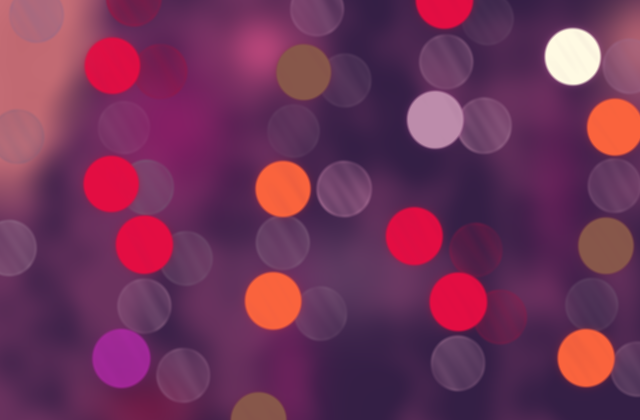
This background is drawn by a Shadertoy shader. Its source:

```glsl
// Night-time bokeh: crisp and ghostly light discs over a blurred plum backdrop.

const int VIVID_COUNT = 16;
const int GHOST_COUNT = 26;
const float DISC_RADIUS = 0.064;      // in canvas heights
const float RADIUS_SPREAD = 0.004;
const float EDGE_SOFTNESS = 0.0045;
const float JITTER = 0.03;
const vec2 SCATTER_STEP = vec2(0.7549, 0.5698);  // low-discrepancy sequence
const vec2 VIVID_START = vec2(0.895, 0.865);
const vec2 GHOST_START = vec2(0.18, 0.71);

const vec3 NIGHT = vec3(0.205, 0.120, 0.270);
const vec3 PLUM = vec3(0.420, 0.195, 0.370);
const vec3 WALL_PINK = vec3(0.770, 0.425, 0.460);
const vec3 MAGENTA_HAZE = vec3(0.600, 0.110, 0.420);
const vec3 ROSE = vec3(0.780, 0.290, 0.500);
const vec3 MAUVE = vec3(0.460, 0.290, 0.440);
const vec3 CRIMSON = vec3(0.600, 0.080, 0.260);
const vec3 CREAM = vec3(1.000, 0.980, 0.890);
const vec3 VIOLET = vec3(0.700, 0.160, 0.660);
const vec3 SLATE = vec3(0.420, 0.360, 0.440);
const vec3 LILAC = vec3(0.660, 0.430, 0.580);
const vec3 ORANGE = vec3(0.980, 0.390, 0.240);
const vec3 RED = vec3(0.890, 0.050, 0.260);
const vec3 BRONZE = vec3(0.530, 0.340, 0.290);
const vec3 PALE = vec3(0.740, 0.550, 0.670);
const vec3 LAMPS[6] = vec3[6](ORANGE, RED, BRONZE, RED, ORANGE, PALE);

vec2 hash2(vec2 p) {
    vec3 q = fract(p.xyx * vec3(0.1031, 0.1030, 0.0973));
    q += dot(q, q.yzx + 33.33);
    return fract((q.xx + q.yz) * q.zy);
}

float cornerSlope(vec2 cell, vec2 offset) {
    float angle = 6.2832 * hash2(cell).x;
    return dot(vec2(cos(angle), sin(angle)), offset);
}

float gradientNoise(vec2 p) {
    vec2 i = floor(p), f = fract(p);
    vec2 u = f * f * f * (f * (f * 6.0 - 15.0) + 10.0);
    vec2 e = vec2(1.0, 0.0);
    return mix(mix(cornerSlope(i, f), cornerSlope(i + e, f - e), u.x),
               mix(cornerSlope(i + e.yx, f - e.yx), cornerSlope(i + 1.0, f - 1.0), u.x), u.y);
}

float glow(vec2 uv, vec2 centre, vec2 size) {
    vec2 d = (uv - centre) / size;
    return exp(-dot(d, d));
}

// Out-of-focus scenery, in fractions of the canvas.
vec3 backdrop(vec2 uv) {
    float drift = gradientNoise(uv * vec2(6.0, 3.0) + 7.3)
                + 0.5 * gradientNoise(uv * vec2(13.0, 8.0) + 2.1);
    float leftBias = 0.30 * (1.0 - smoothstep(0.1, 0.55, uv.x));
    vec3 col = mix(NIGHT, PLUM, smoothstep(-0.35, 0.65, drift + leftBias));

    // Tinted haze and vertical streaks
    col = mix(col, MAUVE, 0.65 * glow(uv, vec2(0.51, 0.34), vec2(0.13, 0.12)));
    col = mix(col, MAGENTA_HAZE, 0.75 * glow(uv, vec2(0.27, 0.70), vec2(0.10, 0.18)));
    col = mix(col, MAGENTA_HAZE, 0.40 * glow(uv, vec2(0.45, 0.12), vec2(0.05, 0.32)));
    col = mix(col, MAGENTA_HAZE, 0.35 * glow(uv, vec2(0.87, 0.55), vec2(0.05, 0.22)));
    col = mix(col, CRIMSON, 0.50 * glow(uv, vec2(0.23, 0.02), vec2(0.08, 0.09)));
    col = mix(col, ROSE, 0.85 * glow(uv, vec2(0.41, 0.88), vec2(0.065, 0.10)));
    col = mix(col, WALL_PINK, 0.80 * glow(uv, vec2(1.0, 0.89), vec2(0.065, 0.12)));

    // Pink wall with a slanted, blurred border
    float border = mix(0.055, 0.145, smoothstep(0.5, 0.9, uv.y)) + 0.03 * drift;
    float wall = 1.0 - smoothstep(border - 0.05, border + 0.045, uv.x);
    wall *= smoothstep(0.43, 0.66, uv.y);
    return mix(col, WALL_PINK + 0.04 * drift, wall);
}

// Lays one lens disc with a brighter rim over the colour below.
vec3 addDisc(vec3 below, vec2 q, float radius, vec3 tint, float opacity, float rimGain, float streak) {
    float d = length(q * vec2(1.0, 0.98)) - radius;
    float cover = 1.0 - smoothstep(-EDGE_SOFTNESS, EDGE_SOFTNESS, d);
    float rim = smoothstep(-0.010, -0.001, d);
    float grain = gradientNoise(vec2(dot(q, vec2(0.85, 0.53)) * 42.0,
                                     dot(q, vec2(-0.53, 0.85)) * 5.0) + radius * 5000.0);
    float alpha = opacity * (1.0 + streak * grain) * (1.0 + rimGain * rim);
    return mix(below, tint, clamp(alpha * cover, 0.0, 1.0));
}

void mainImage(out vec4 fragColor, in vec2 fragCoord) {
    vec2 uv = fragCoord / iResolution.xy;
    vec2 aspect = vec2(iResolution.x / iResolution.y, 1.0);
    vec3 col = backdrop(uv);

    // Faint translucent ghosts
    for (int i = 0; i < GHOST_COUNT; i++) {
        vec2 h = hash2(vec2(float(i) + 3.0, 17.0));
        vec2 centre = fract(GHOST_START + float(i) * SCATTER_STEP) + JITTER * (h - 0.5);
        vec3 tint = i % 6 == 4 ? CRIMSON : mix(SLATE, LILAC, h.x);
        float radius = DISC_RADIUS + RADIUS_SPREAD * (h.y - 0.5);
        col = addDisc(col, (uv - centre) * aspect, radius, tint, mix(0.12, 0.48, h.y), 0.4, 0.7);
    }

    // Vivid lamps, with a thin coloured fringe
    for (int i = 0; i < VIVID_COUNT; i++) {
        vec2 h = hash2(vec2(float(i) + 11.0, 41.0));
        float jitter = i == 0 ? 0.0 : JITTER;
        vec2 centre = fract(VIVID_START + float(i) * SCATTER_STEP) + jitter * (h - 0.5);
        vec3 tint = i == 0 ? CREAM : i == 11 ? VIOLET : LAMPS[i % 6];
        float opacity = i == 0 ? 1.0 : mix(0.62, 1.0, smoothstep(0.0, 0.5, h.x));
        float radius = DISC_RADIUS + RADIUS_SPREAD * (h.y + 0.2);
        vec2 q = (uv - centre) * aspect;
        float fringe = exp(-max(length(q) - radius, 0.0) / 0.006);
        col = mix(col, tint * vec3(0.9, 0.45, 0.8), 0.3 * opacity * fringe);
        col = addDisc(col, q, radius, tint, opacity, 0.05, 0.12);
    }

    fragColor = vec4(clamp(col, 0.0, 1.0), 1.0);
}
```
